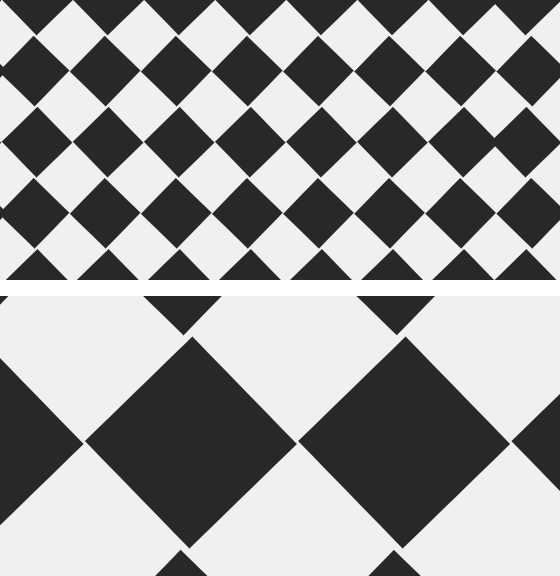
Top, the full canvas; bottom, a detail of the centre.
This pattern is drawn by a Shadertoy shader. Its source:

```glsl
// Rows of dark diamonds on a light ground, nearly touching at their tips.
// Alternate rows lean and shift in opposite directions; each row holds a fixed
// count of diamonds and wraps around the canvas, so its ends overlap slightly.

#define CELL 0.2539        // spacing of diamonds, in canvas heights
#define HALF_DIAG 0.1262   // centre to tip
#define ROW_START 0.1217   // first centre, its sign alternating by row
#define LEAN 0.0139        // rotation of each diamond, in radians
#define COLUMNS 8.0        // diamonds per row before wrapping
#define DARK vec3(0.157)
#define LIGHT vec3(0.941)

mat2 rotation(float angle) {
    float c = cos(angle), s = sin(angle);
    return mat2(c, s, -s, c);
}

float diamondDistance(vec2 p) {
    return (abs(p.x) + abs(p.y) - HALF_DIAG) * 0.70711;
}

float rowDistance(vec2 p, float width) {
    // Rows are counted down from the top edge
    float row = round((1.0 - p.y) / CELL);
    float side = mod(row, 2.0) > 0.5 ? 1.0 : -1.0;
    float y = p.y - (1.0 - row * CELL);
    mat2 lean = rotation(-side * LEAN);

    // Join the row with its wrapped copies on both sides
    float dist = 1e3;
    for (int copy = -1; copy <= 1; copy++) {
        float x = p.x + float(copy) * width - side * ROW_START;
        float column = clamp(round(x / CELL), 0.0, COLUMNS - 1.0);
        dist = min(dist, diamondDistance(lean * vec2(x - column * CELL, y)));
    }
    return dist;
}

void mainImage(out vec4 fragColor, in vec2 fragCoord) {
    vec2 p = fragCoord / iResolution.y;
    float dist = rowDistance(p, iResolution.x / iResolution.y);

    // Edge one pixel wide
    float coverage = clamp(0.5 - dist * iResolution.y, 0.0, 1.0);
    fragColor = vec4(mix(LIGHT, DARK, coverage), 1.0);
}
```
